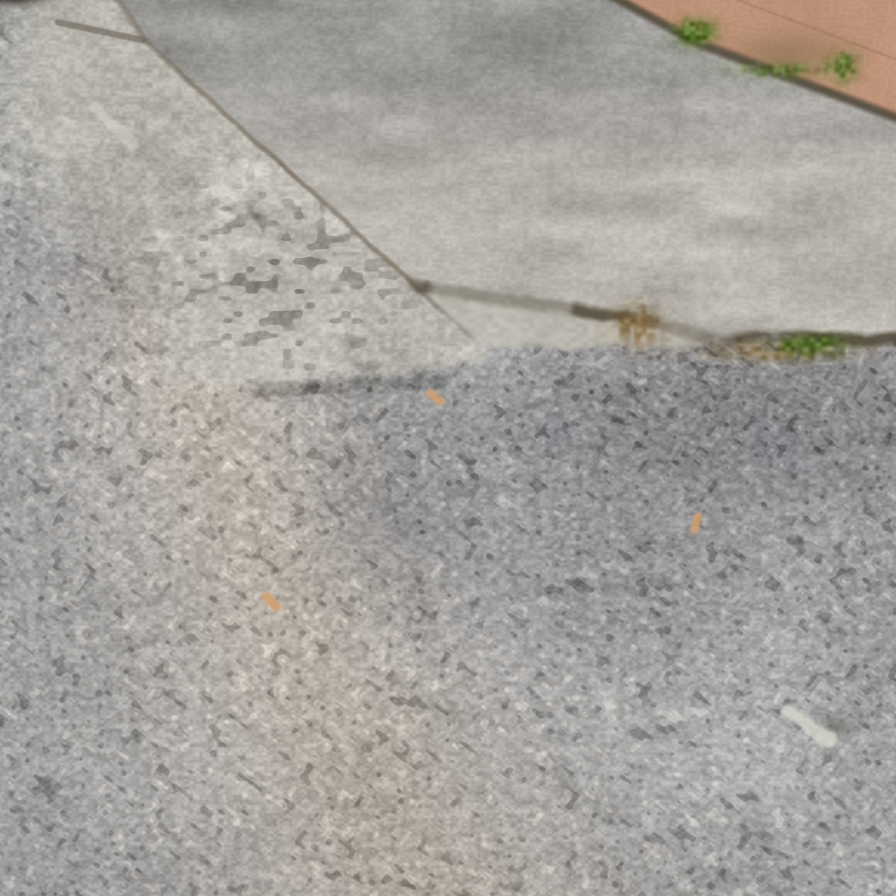
Write a WebGL 1 fragment shader that draws this texture.

```glsl
precision highp float;
uniform vec2 u_resolution;
vec2 p;

float hash(vec2 q) {
  return fract(sin(dot(q, vec2(127.1, 311.7))) * 43758.5);
}

float noise(vec2 q) {
  vec2 i = floor(q), f = fract(q);
  f = f * f * (3.0 - 2.0 * f);
  return mix(mix(hash(i), hash(i + vec2(1, 0)), f.x),
             mix(hash(i + vec2(0, 1)), hash(i + 1.0), f.x), f.y);
}

// Layered noise centred on zero
float fbm(vec2 q) {
  float sum = -0.48, amp = 0.5;
  for (int i = 0; i < 5; i++) {
    sum += amp * noise(q);
    q = mat2(1.6, 1.2, -1.2, 1.6) * q + 7.3;
    amp *= 0.5;
  }
  return sum;
}

// Soft elliptical patch
float blob(float x, float y, float rx, float ry) {
  vec2 d = (p - vec2(x, y)) / vec2(rx, ry);
  return exp(-dot(d, d));
}

// Soft line from a along d
float stroke(vec2 a, vec2 d, float width) {
  vec2 q = p - a;
  float dist = length(q - d * clamp(dot(q, d) / dot(d, d), 0.0, 1.0));
  return 1.0 - smoothstep(width * 0.5, width * 1.3, dist);
}

float seamX(float y) {
  return 0.163 + 1.1 * (0.954 - y) + 0.4 * max(y - 0.954, 0.0);
}

void main() {
  p = gl_FragCoord.xy / u_resolution;
  float cloud = fbm(p * 7.0);
  float grain = noise(p * vec2(150, 190)) - 0.5;
  float fine = noise(p * vec2(290, 340) + 31.0) - 0.5;
  float pebble = noise(mat2(0.8, 0.6, -0.6, 0.8) * p * vec2(105, 130));
  float wobble = fbm(p * 32.0) * 0.016;

  // Asphalt with a dusty track and darker patches
  vec3 col = vec3(0.645, 0.643, 0.642);
  float trackX = 0.21 + 0.42 * pow(max(0.65 - p.y, 0.0), 1.2);
  float track = (p.x - trackX) / (0.205 - 0.13 * p.y);
  col = mix(col, vec3(0.715, 0.68, 0.635), exp(-track * track) * 0.8);
  float dark = blob(0.71, 0.53, 0.24, 0.085)
             + 0.75 * blob(0.96, 0.53, 0.2, 0.13)
             + 0.6 * blob(0.45, 0.43, 0.08, 0.05)
             + 0.55 * blob(0.66, 0.35, 0.2, 0.08)
             + 0.4 * blob(0.04, 0.74, 0.1, 0.08);
  col = mix(col, vec3(0.51, 0.51, 0.525), clamp(dark * (0.75 + cloud), 0.0, 0.85));
  col += cloud * 0.14 + grain * 0.13 + fine * 0.1;
  col -= 0.13 * smoothstep(0.72, 0.9, pebble);
  col += vec3(0.09, 0.085, 0.075) * (1.0 - smoothstep(0.08, 0.25, pebble));

  // Worn pale apron with dark chips
  float seam = p.x - seamX(p.y) + wobble * 0.5;
  float left = p.x - max(0.0, 0.83 - p.y) * 0.95 + cloud * 0.16;
  float apron = smoothstep(-0.05, 0.06, left)
    * smoothstep(-0.008, 0.012, p.y - 0.55 - 0.07 * p.x + wobble * 2.0)
    * (1.0 - smoothstep(-0.012, 0.012, p.x - seamX(max(p.y, 0.61)) + wobble));
  vec3 pale = vec3(0.735, 0.725, 0.695) + cloud * 0.2 + grain * 0.1 + fine * 0.07;
  float chips = smoothstep(0.61, 0.78, noise(p * vec2(75, 120) + 9.0));
  pale -= chips * 0.19 * blob(0.31, 0.68, 0.16, 0.13);
  pale += 0.09 * smoothstep(0.04, 0.22, fbm(p * vec2(24, 36))) * blob(0.24, 0.77, 0.2, 0.16);
  col = mix(col, pale, apron);
  col -= 0.13 * stroke(vec2(0.29, 0.565), vec2(0.2, 0.008), 0.009) * (0.8 + cloud);

  // Pale strip below the slab
  float strip = smoothstep(-0.006, 0.006, p.y - 0.612 + wobble)
    * smoothstep(-0.01, 0.01, seam) * (1.0 - smoothstep(0.77, 0.8, p.x));
  col = mix(col, vec3(0.725, 0.71, 0.675) + cloud * 0.15 + grain * 0.07, strip);

  // Upper concrete slab
  float slabY = 0.756 - 0.15 * min(p.x, 0.794) - 0.13 * clamp(p.x - 0.71, 0.0, 0.084);
  float edge = p.y - slabY + wobble * 0.7;
  float slab = smoothstep(-0.002, 0.003, edge) * smoothstep(-0.002, 0.003, seam);
  vec3 concrete = mix(vec3(0.715, 0.7, 0.675), vec3(0.6, 0.595, 0.58), smoothstep(0.72, 1.0, p.y));
  concrete += fbm(p * vec2(11, 35)) * 0.2 + cloud * 0.1 + grain * 0.06 + fine * 0.05;
  col = mix(col, concrete, slab);

  // Cracks along the joints
  float joint = (1.0 - smoothstep(0.001, 0.007, abs(seam))) * smoothstep(0.6, 0.7, p.y);
  col = mix(col, vec3(0.43, 0.38, 0.31), joint * (0.55 + cloud));
  float ledge = (1.0 - smoothstep(0.002, 0.012, abs(edge + 0.004))) * smoothstep(0.44, 0.48, p.x);
  float broken = 0.35 + 0.5 * smoothstep(0.4, 0.6, noise(p * vec2(24, 9)));
  broken = mix(broken, 0.85, smoothstep(0.86, 0.92, p.x));
  col = mix(col, vec3(0.31, 0.28, 0.22), ledge * broken);
  col = mix(col, vec3(0.4, 0.37, 0.32), 0.6 * stroke(vec2(0.065, 0.975), vec2(0.095, -0.02), 0.004));
  col = mix(col, vec3(0.15, 0.14, 0.1), blob(0.015, 1.005, 0.035, 0.009));

  // Wall and its shaded foot
  float wall = p.y - 0.954 + 0.375 * (p.x - 0.781) + 0.17 * min(p.x - 0.781, 0.0);
  vec3 plaster = vec3(0.735, 0.565, 0.465) + cloud * 0.12 + fine * 0.04;
  plaster -= 0.06 * (1.0 - smoothstep(0.0, 0.003, abs(wall - 0.062)));
  plaster = mix(plaster, vec3(0.53, 0.43, 0.31), 0.6 * blob(0.875, 0.94, 0.06, 0.025));
  col = mix(col, plaster, smoothstep(-0.002, 0.002, wall));
  col = mix(col, vec3(0.29, 0.25, 0.19), 0.8 - 0.8 * smoothstep(0.001, 0.01, abs(wall + 0.003)));

  // Weeds and dry grass
  float blades = 0.4 + 1.1 * noise(p * vec2(170, 95));
  float weeds = blob(0.776, 0.964, 0.02, 0.014) + 0.8 * blob(0.94, 0.925, 0.017, 0.016)
    + 0.65 * blob(0.87, 0.922, 0.045, 0.008) + 0.85 * blob(0.905, 0.614, 0.035, 0.011);
  float straw = blob(0.713, 0.637, 0.024, 0.021) + 0.8 * blob(0.87, 0.608, 0.08, 0.011);
  col = mix(col, vec3(0.53, 0.43, 0.27) + grain * 0.25, min(straw * blades, 0.8));
  col = mix(col, vec3(0.33, 0.44, 0.16) + grain * 0.3, min(weeds * blades * 1.2, 0.9));

  // Fallen leaves, scuffs and stains
  float leaves = stroke(vec2(0.298, 0.334), vec2(0.01, -0.011), 0.006)
    + stroke(vec2(0.48, 0.561), vec2(0.012, -0.009), 0.005)
    + stroke(vec2(0.779, 0.423), vec2(-0.004, -0.014), 0.005);
  col = mix(col, vec3(0.82, 0.63, 0.44), leaves * 0.85);
  float stains = 0.7 * blob(0.287, 0.759, 0.006, 0.005) + 0.5 * blob(0.935, 0.188, 0.016, 0.012);
  col = mix(col, vec3(0.36, 0.35, 0.32), stains);
  p += wobble;
  float scuffs = stroke(vec2(0.88, 0.205), vec2(0.045, -0.032), 0.008)
    + 0.6 * stroke(vec2(0.105, 0.88), vec2(0.045, -0.04), 0.007);
  col = mix(col, vec3(0.84, 0.84, 0.8), scuffs * 0.8);

  gl_FragColor = vec4(clamp(col, 0.0, 1.0), 1.0);
}
```
